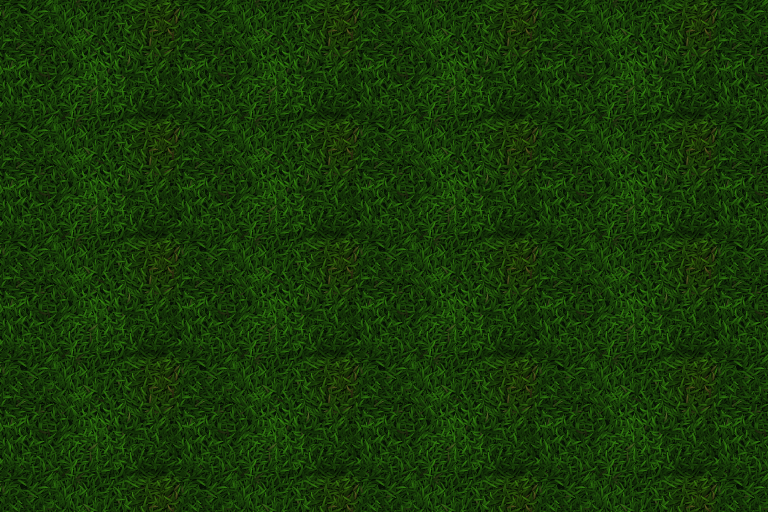
Write a WebGL 2 fragment shader that draws this texture.

```glsl
#version 300 es
precision highp float;

uniform vec2 u_resolution;
out vec4 outColor;

const vec2 TILE_SIZE = vec2(0.3496, 0.2324); // in canvas heights
const vec2 CELLS = vec2(30.0, 20.0);         // blade cells per tile
const int LAYERS = 5;

const vec3 SOIL = vec3(0.025, 0.07, 0.018);
const vec3 SHADE_GREEN = vec3(0.03, 0.08, 0.02);
const vec3 LIGHT_GREEN = vec3(0.16, 0.40, 0.05);
const vec3 YELLOW_TINT = vec3(1.45, 1.04, 0.9);
const vec3 DRY_STRAW = vec3(0.27, 0.33, 0.13);

vec3 hash3(vec3 p) {
    p = fract(p * vec3(0.1031, 0.1030, 0.0973));
    p += dot(p, p.yxz + 33.33);
    return fract((p.xxy + p.yxx) * p.zyx);
}

float valueNoise(vec2 p) {
    vec2 i = floor(p);
    vec2 f = fract(p);
    f = f * f * (3.0 - 2.0 * f);
    float low = mix(hash3(vec3(i, 9.0)).x, hash3(vec3(i + vec2(1, 0), 9.0)).x, f.x);
    float high = mix(hash3(vec3(i + vec2(0, 1), 9.0)).x, hash3(vec3(i + 1.0, 9.0)).x, f.x);
    return mix(low, high, f.y);
}

// Soft elliptical spot, 1 at its centre
float spot(vec2 uv, vec2 centre, vec2 radius) {
    vec2 d = (uv - centre) / radius;
    return exp(-dot(d, d));
}

// Uneven light over one tile, left unmatched at its edges
float tileTone(vec2 uv) {
    float tone = 0.93 + 0.22 * valueNoise(uv * vec2(7.0, 5.0));
    tone += 0.14 * spot(uv, vec2(0.55, 0.68), vec2(0.26, 0.24));
    tone -= 0.20 * spot(uv, vec2(0.92, 0.84), vec2(0.16, 0.18));
    tone -= 0.20 * spot(uv, vec2(0.08, 0.0), vec2(0.16, 0.10));
    tone -= 0.16 * smoothstep(0.90, 1.0, uv.y);
    return tone;
}

// Signed distance to a bent, tapered blade; y holds the place from root to tip
vec2 bladeShape(vec2 p, float angle, float halfLength, float bend, float halfWidth) {
    vec2 axis = vec2(cos(angle), sin(angle));
    float along = dot(p, axis);
    float s = clamp(along / halfLength, -1.0, 1.0);
    float across = dot(p, vec2(-axis.y, axis.x)) - bend * (s * s - 0.4);
    float width = halfWidth * (1.0 - 0.65 * smoothstep(0.0, 1.0, s));
    float d = length(vec2(along - s * halfLength, across)) - width;
    return vec2(d, 0.5 + 0.5 * s);
}

// Colour of one blade, darker at the root and in lower layers
vec3 bladeColor(float tint, float dryness, float along, float height) {
    float light = mix(0.38, 1.2, tint) * mix(0.62, 1.1, along) * mix(0.6, 1.08, height);
    vec3 green = mix(SHADE_GREEN, LIGHT_GREEN, light);
    return mix(green, DRY_STRAW * light, step(0.975, dryness));
}

// Paints one layer of blades over the colour below
vec3 paintLayer(vec3 below, vec2 grid, float layer, float pixel) {
    vec2 p = grid + layer * vec2(0.37, 0.61);
    vec2 home = floor(p);
    float height = layer / float(LAYERS - 1);
    vec3 color = below;
    for (int y = -1; y <= 1; y++) {
        for (int x = -1; x <= 1; x++) {
            vec2 cell = home + vec2(x, y);
            vec2 wrapped = mod(cell, CELLS);
            vec3 place = hash3(vec3(wrapped, layer + 1.0));
            vec3 look = hash3(vec3(wrapped + 57.0, layer + 21.0));
            float flow = valueNoise(wrapped / 5.0 + 40.0);
            float angle = -1.1 + 2.4 * (flow - 0.5) + 2.6 * (place.z - 0.5);
            float halfLength = mix(0.5, 0.85, look.x);
            float bend = 0.3 * (look.y - 0.5);
            vec2 blade = bladeShape(p - cell - place.xy, angle, halfLength, bend, 0.15);
            float shadow = clamp(0.5 - (blade.x - 0.1) / (pixel + 0.15), 0.0, 1.0);
            float cover = clamp(0.5 - blade.x / pixel, 0.0, 1.0);
            color *= 1.0 - 0.22 * shadow;
            color = mix(color, bladeColor(look.z, fract(look.x * 17.0 + look.y), blade.y, height), cover);
        }
    }
    return color;
}

void main() {
    // Tiles counted from the upper left corner
    vec2 p = gl_FragCoord.xy / u_resolution.y;
    vec2 tilePos = vec2(p.x, 1.0 - p.y) / TILE_SIZE;
    vec2 uv = fract(tilePos);
    float pixel = CELLS.y / (TILE_SIZE.y * u_resolution.y);

    // Grass from the ground up
    vec3 color = SOIL;
    for (int i = 0; i < LAYERS; i++) {
        color = paintLayer(color, tilePos * CELLS, float(i), pixel);
    }

    // Patchy light and a yellowed area at the right of each tile
    color *= tileTone(uv);
    float yellowing = spot(uv, vec2(0.91, 0.2), vec2(0.13, 0.24));
    color *= mix(vec3(1.0), YELLOW_TINT, 0.75 * yellowing);
    outColor = vec4(color, 1.0);
}
```
